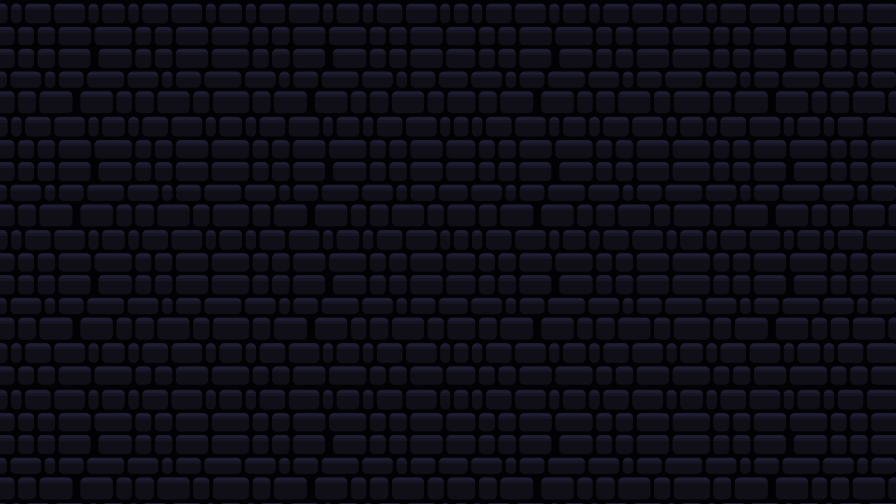
Reproduce this pattern procedurally as a Shadertoy shader.

```glsl
// A dark wall of rounded bricks in five courses of unequal height, lit from above.
// Each course repeats its own list of joints; the distances to the nearest joints
// give every brick its box. A large block of wall repeats over the canvas.

const float CANVAS_HEIGHT = 432.0;          // wall units from bottom to top
const vec2 BLOCK = vec2(395.0, 331.0);      // large block, cuts through the inner repeat
const vec2 REPEAT = vec2(201.0, 97.0);      // inner repeat of the five courses
const float MORTAR = 1.5;                   // half of the joint width
const float WIDE_EXTRA = 1.9;               // added to each side of a wide joint
const float CORNER = 4.2;

const vec3 MORTAR_COLOR = vec3(0.008, 0.008, 0.015);
const vec3 BODY_COLOR = vec3(0.062, 0.058, 0.09);
const vec3 BEVEL_COLOR = vec3(0.088, 0.082, 0.14);
const vec3 RIM_COLOR = vec3(0.112, 0.11, 0.19);

const float COURSE_TOPS[5] = float[](1.6, 21.5, 40.3, 59.8, 76.7);

// Per course: first joint, joint count, period, position of the wide joint (or -1)
const vec4 COURSES[5] = vec4[](
    vec4(0.0, 5.0, 100.5, -1.0),
    vec4(5.0, 4.0, 100.5, -1.0),
    vec4(5.0, 4.0, 100.5, 81.0),
    vec4(9.0, 4.0, 100.5, -1.0),
    vec4(13.0, 8.0, 201.0, 65.5));

const float JOINTS[21] = float[](
    8.0, 20.0, 45.0, 74.3, 86.0,
    14.0, 30.7, 48.7, 79.5,
    7.4, 36.8, 48.9, 73.2,
    14.0, 32.3, 65.5, 98.3, 114.5, 133.4, 164.0, 181.0);

// Shrinks the span (distance behind, distance ahead) to a joint on a cyclic line
vec2 nearerJoint(vec2 span, float x, float joint, float period) {
    float behind = mod(x - joint, period);
    return min(span, vec2(behind, period - behind));
}

// Distances from y to the top and bottom of its course; also returns the course
vec2 courseSpan(float y, out int course) {
    vec2 span = vec2(REPEAT.y);
    course = 0;
    for (int i = 0; i < 5; i++) {
        vec2 nearer = nearerJoint(span, y, COURSE_TOPS[i], REPEAT.y);
        if (nearer.x < span.x) course = i;
        span = nearer;
    }
    return span;
}

// Distances from x to the left and right joints of its brick
vec2 brickSpan(float x, vec4 course) {
    vec2 span = vec2(REPEAT.x);
    int first = int(course.x);
    int count = int(course.y);
    for (int i = 0; i < count; i++)
        span = nearerJoint(span, x, JOINTS[first + i], course.z);

    // Widen one joint per repeat
    if (course.w >= 0.0) {
        float offset = mod(x - course.w + 0.5 * REPEAT.x, REPEAT.x) - 0.5 * REPEAT.x;
        if (offset > 0.0) span.x = min(span.x, offset - WIDE_EXTRA);
        else span.y = min(span.y, -offset - WIDE_EXTRA);
    }
    return span;
}

float roundedBox(vec2 p, vec2 halfSize, float radius) {
    float r = min(radius, min(halfSize.x, halfSize.y));
    vec2 q = abs(p) - halfSize + r;
    return length(max(q, 0.0)) + min(max(q.x, q.y), 0.0) - r;
}

// Bright rim, then bevel, then plain body with growing depth below the top edge
vec3 brickColor(float depth, float blur) {
    vec3 color = mix(RIM_COLOR, BEVEL_COLOR, smoothstep(2.8 - blur, 2.8 + blur, depth));
    return mix(color, BODY_COLOR, smoothstep(5.0 - blur, 5.0 + blur, depth));
}

void mainImage(out vec4 fragColor, in vec2 fragCoord) {
    // Wall position measured from the upper left
    float unit = CANVAS_HEIGHT / iResolution.y;
    vec2 wall = vec2(fragCoord.x, iResolution.y - fragCoord.y) * unit;
    vec2 p = mod(wall, BLOCK);

    int course;
    vec2 vertical = courseSpan(p.y, course);
    vec2 horizontal = brickSpan(p.x, COURSES[course]);

    // Brick box from the four joint distances
    vec2 before = vec2(horizontal.x, vertical.x);
    vec2 after = vec2(horizontal.y, vertical.y);
    float d = roundedBox(0.5 * (before - after), 0.5 * (before + after) - MORTAR, CORNER);

    float blur = 0.6 * unit;
    float coverage = 1.0 - smoothstep(-blur, blur, d);
    vec3 color = mix(MORTAR_COLOR, brickColor(vertical.x - MORTAR, blur), coverage);
    fragColor = vec4(color, 1.0);
}
```
